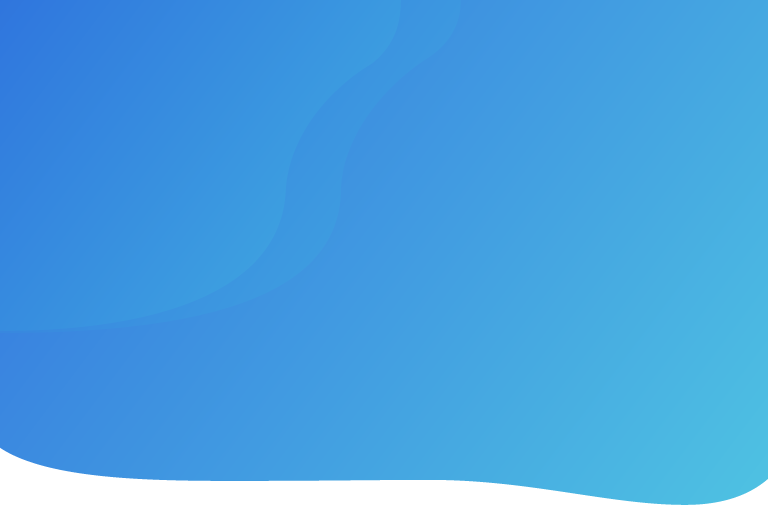
Write a Shadertoy shader that draws this background.

```glsl
// Blue diagonal gradient with two translucent curved layers above a white wavy lower edge.

const int GRID = 4;          // antialiasing samples per pixel side
const int SOLVE_STEPS = 16;  // bisection steps along a curve

const vec3 PAPER = vec3(1.0);

// Cubic Bezier value for four control values
float bezier(vec4 c, float t) {
    float s = 1.0 - t;
    return dot(c, vec4(s * s * s, 3.0 * s * s * t, 3.0 * s * t * t, t * t * t));
}

// Height of a curve at x; its control abscissas never decrease
float curveHeight(vec4 cx, vec4 cy, float x) {
    float lo = 0.0, hi = 1.0;
    for (int i = 0; i < SOLVE_STEPS; i++) {
        float mid = 0.5 * (lo + hi);
        if (bezier(cx, mid) < x) lo = mid; else hi = mid;
    }
    return bezier(cy, 0.5 * (lo + hi));
}

// Inner layer: a bowl, an S bend and a tip at the top border
float innerEdge(float x) {
    if (x < 0.372) return curveHeight(vec4(0.0, 0.208, 0.365, 0.372), vec4(0.351, 0.351, 0.431, 0.624), x);
    if (x < 0.484) return curveHeight(vec4(0.372, 0.375, 0.423, 0.484), vec4(0.624, 0.725, 0.820, 0.875), x);
    return curveHeight(vec4(0.484, 0.510, 0.522, 0.522), vec4(0.875, 0.906, 0.945, 1.0), x);
}

// Outer layer: the same flow, set wider
float outerEdge(float x) {
    if (x < 0.444) return curveHeight(vec4(0.0, 0.293, 0.440, 0.444), vec4(0.347, 0.347, 0.435, 0.624), x);
    if (x < 0.557) return curveHeight(vec4(0.444, 0.444, 0.495, 0.557), vec4(0.624, 0.722, 0.827, 0.886), x);
    return curveHeight(vec4(0.557, 0.585, 0.600, 0.600), vec4(0.886, 0.914, 0.951, 1.0), x);
}

// Lower edge of the blue field
float waveEdge(float x) {
    if (x < 0.299) return curveHeight(vec4(0.0, 0.059, 0.182, 0.299), vec4(0.122, 0.063, 0.057, 0.057), x);
    if (x < 0.560) return curveHeight(vec4(0.299, 0.430, 0.482, 0.560), vec4(0.057, 0.057, 0.059, 0.059), x);
    if (x < 0.892) return curveHeight(vec4(0.560, 0.690, 0.794, 0.892), vec4(0.059, 0.059, 0.010, 0.010), x);
    return curveHeight(vec4(0.892, 0.938, 0.974, 1.0), vec4(0.010, 0.010, 0.027, 0.061), x);
}

// Linear colour ramp running from the top left corner
vec3 ramp(vec3 start, vec3 slope, float t) {
    return start + slope * t;
}

vec3 scene(vec2 uv) {
    if (uv.y < waveEdge(uv.x)) return PAPER;
    float t = uv.x + 0.5 * (1.0 - uv.y);
    if (uv.y > innerEdge(uv.x)) return ramp(vec3(0.185, 0.460, 0.868), vec3(0.090, 0.276, 0.020), t);
    if (uv.y > outerEdge(uv.x)) return ramp(vec3(0.195, 0.450, 0.870), vec3(0.070, 0.240, 0.015), t);
    return ramp(vec3(0.200, 0.445, 0.875), vec3(0.072, 0.212, 0.008), t);
}

void mainImage(out vec4 fragColor, in vec2 fragCoord) {
    // Average a regular grid of samples inside the pixel
    vec3 sum = vec3(0.0);
    for (int j = 0; j < GRID; j++) {
        for (int i = 0; i < GRID; i++) {
            vec2 offset = (vec2(i, j) + 0.5) / float(GRID) - 0.5;
            sum += scene((fragCoord + offset) / iResolution.xy);
        }
    }
    fragColor = vec4(sum / float(GRID * GRID), 1.0);
}
```
